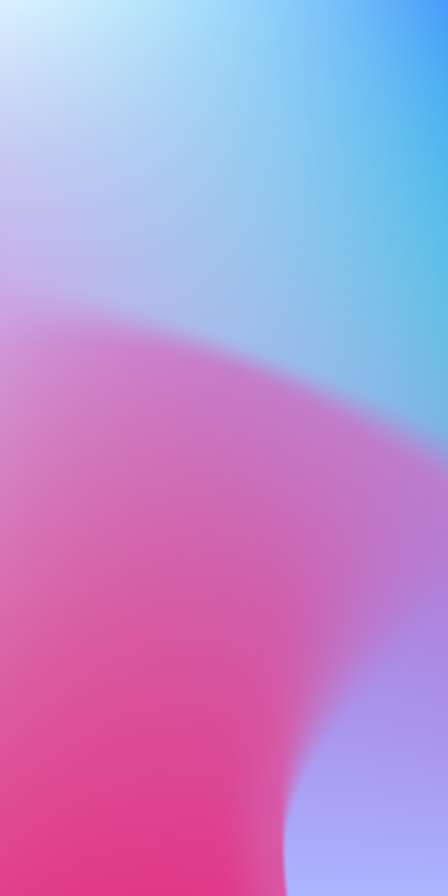
Write a WebGL 2 fragment shader that draws this background.

```glsl
#version 300 es
precision highp float;

uniform vec2 u_resolution;
out vec4 fragColor;

// Sky colours: left, middle, right
const vec3 SKY_TOP[3] = vec3[3](vec3(0.86, 0.94, 1.00), vec3(0.62, 0.85, 0.98), vec3(0.28, 0.61, 0.98));
const vec3 SKY_MID[3] = vec3[3](vec3(0.78, 0.79, 0.95), vec3(0.62, 0.79, 0.94), vec3(0.35, 0.74, 0.91));
const vec3 SKY_LOW[3] = vec3[3](vec3(0.80, 0.66, 0.90), vec3(0.65, 0.73, 0.92), vec3(0.50, 0.69, 0.89));

// Hill colours: left, middle, right
const vec3 HILL_TOP[3] = vec3[3](vec3(0.80, 0.62, 0.87), vec3(0.79, 0.52, 0.81), vec3(0.76, 0.50, 0.80));
const vec3 HILL_MID[3] = vec3[3](vec3(0.85, 0.42, 0.68), vec3(0.84, 0.36, 0.64), vec3(0.82, 0.36, 0.66));
const vec3 HILL_LOW[3] = vec3[3](vec3(0.88, 0.25, 0.54), vec3(0.88, 0.22, 0.53), vec3(0.88, 0.24, 0.55));

// Lobe colours: low, middle, top
const vec3 LOBE[3] = vec3[3](vec3(0.67, 0.71, 1.00), vec3(0.67, 0.55, 0.90), vec3(0.73, 0.49, 0.80));
const vec3 RIM_GLOW = vec3(0.80, 0.48, 0.78);

const float CREST_HEIGHT = 0.655;
const float CREST_DROP = 0.167;
const float CREST_POWER = 1.8;
const float CREST_BLUR = 0.022;
const vec2 LOBE_WAIST = vec2(0.628, 0.069);
const float LOBE_BEND = 1.6;
const float LOBE_BLUR = 0.5;
const float RIM_WIDTH = 0.15;
const float RIM_STRENGTH = 0.38;

// Smooth curve through three colours at t = 0, 0.5 and 1
vec3 ramp(vec3 a, vec3 b, vec3 c, float t) {
    t = clamp(t, 0.0, 1.0);
    return a * (1.0 - t) * (1.0 - 2.0 * t) + b * 4.0 * t * (1.0 - t) + c * t * (2.0 * t - 1.0);
}

vec3 ramp(vec3 stops[3], float t) {
    return ramp(stops[0], stops[1], stops[2], t);
}

float crestHeight(float x) {
    return CREST_HEIGHT - CREST_DROP * pow(x, CREST_POWER);
}

vec3 skyColor(vec2 uv, float crest) {
    float height = (uv.y - crest) / (1.0 - crest);
    return ramp(ramp(SKY_LOW, uv.x), ramp(SKY_MID, uv.x), ramp(SKY_TOP, uv.x), height);
}

vec3 hillColor(vec2 uv, float crest) {
    float height = uv.y / crest;
    float across = uv.x / 0.64;
    vec3 color = ramp(ramp(HILL_LOW, across), ramp(HILL_MID, across), ramp(HILL_TOP, across), height);

    // Curved side of the lobe, crisp below and diffuse above
    float rise = uv.y - LOBE_WAIST.y;
    float bend = rise * rise;
    float side = uv.x - LOBE_WAIST.x - LOBE_BEND * bend / (1.0 + 8.0 * bend);
    float blur = 0.012 + LOBE_BLUR * smoothstep(0.05, 0.5, uv.y);

    // Pale rim on the pink side
    float rim = smoothstep(-RIM_WIDTH, 0.0, side) * (1.0 - smoothstep(0.05, 0.35, uv.y));
    color = mix(color, RIM_GLOW, RIM_STRENGTH * rim);
    return mix(color, ramp(LOBE, height), smoothstep(-0.3 * blur, blur, side));
}

void main() {
    vec2 uv = gl_FragCoord.xy / u_resolution;
    float crest = crestHeight(uv.x);
    float offCenter = uv.x - 0.55;
    float blur = CREST_BLUR + 0.1 * offCenter * offCenter;
    float sky = smoothstep(-blur, blur, uv.y - crest);
    fragColor = vec4(mix(hillColor(uv, crest), skyColor(uv, crest), sky), 1.0);
}
```
